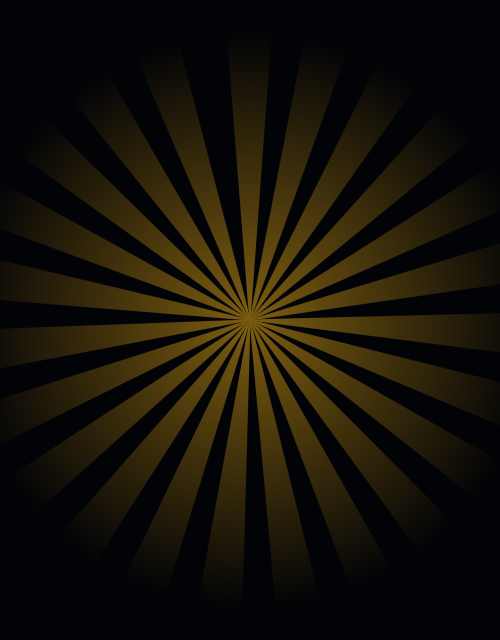
Reproduce this background procedurally as a WebGL 2 fragment shader.

```glsl
#version 300 es
precision highp float;
// Golden sunburst on near-black: 23 rays leave a small central disc and fade
// linearly with radius. Each angular cell runs from the middle of one ray to
// the middle of the next and holds one dark wedge with a blunted tip.
uniform vec2 u_resolution;
out vec4 fragColor;

const float RAYS = 23.0;

// Signed distance to the dark gap between rays, positive inside the gap.
float gapDistance(vec2 p) {
  float radius = length(p);
  float turn = mod(degrees(atan(p.x, p.y)) + 0.15, 360.0); // clockwise from up

  // The even pitch falls short of a full turn, so the last gap is wider.
  float pitch = 15.51;
  float cell = min(floor(turn / pitch), RAYS - 1.0);
  float cellWidth = cell < RAYS - 1.5 ? pitch : 360.0 - pitch * (RAYS - 1.0);
  float offset = radians(abs(turn - cell * pitch - 0.5 * cellWidth));
  float halfGap = radians(0.5 * cellWidth - 4.35);

  // Wedge whose tip sits a little way out from the centre.
  vec2 q = radius * vec2(cos(offset), sin(offset)) - vec2(0.018, 0.0);
  return q.x * sin(halfGap) - q.y * cos(halfGap);
}

void main() {
  // Canvas width is one unit, centred on the burst.
  vec2 p = (gl_FragCoord.xy - 0.5 * u_resolution) / u_resolution.x;
  float pixel = 1.0 / u_resolution.x;

  vec3 night = vec3(0.008, 0.012, 0.024);
  vec3 gold = vec3(0.495, 0.370, 0.065);

  float ray = 1.0 - smoothstep(-0.7 * pixel, 0.7 * pixel, gapDistance(p));
  float glow = clamp(1.0 - length(p) / 0.575, 0.0, 1.0);
  fragColor = vec4(mix(night, gold, ray * glow), 1.0);
}
```
